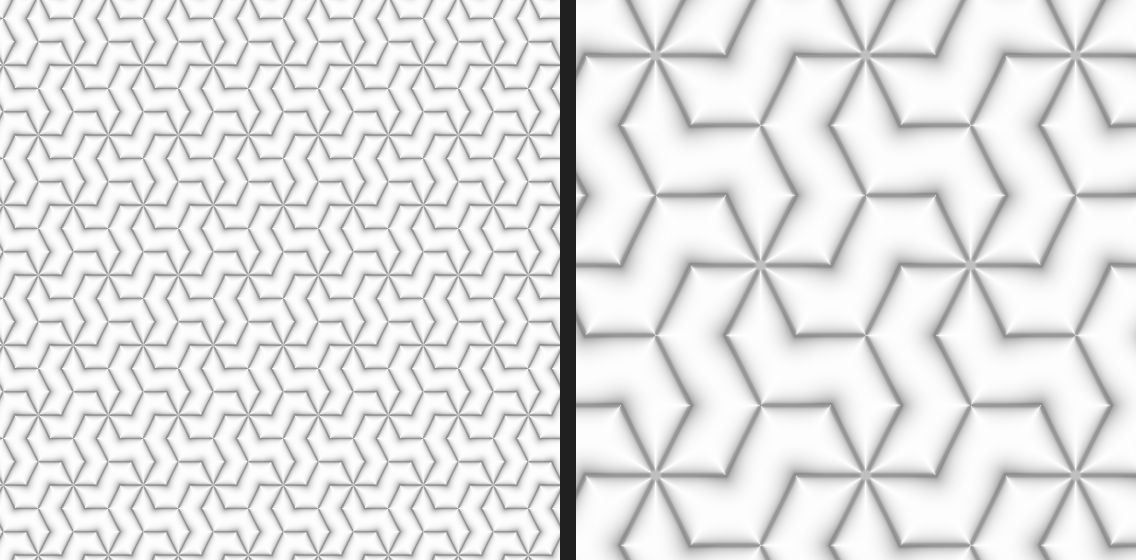
Left, the full canvas; right, a detail of the centre.
Write a three.js fragment shader that draws this pattern.

```glsl
varying vec2 vUv;

#define REPEATS 8.0
#define STAR_OFFSET vec2(0.046, 1.07)
#define PAPER 0.995
#define SHADOW_DEPTH 0.37
#define SHADOW_WIDTH 0.032
#define GROOVE_DEPTH 0.10
#define GROOVE_WIDTH 0.018
#define CORE_LIGHT 0.06
#define BEND_SHADE 0.10
#define BEND_RADIUS 0.09
#define HUB_GREY 0.75
#define HUB_RADIUS 0.026

float segmentDistance(vec2 p, vec2 a, vec2 b) {
  vec2 ab = b - a;
  return length(p - a - ab * clamp(dot(p - a, ab) / dot(ab, ab), 0.0, 1.0));
}

// Keeps the two smallest distances in ascending order.
vec2 nearestTwo(vec2 nearest, float d) {
  return vec2(min(nearest.x, d), min(nearest.y, max(nearest.x, d)));
}

void main() {
  // Lattice coordinates: stars sit three units apart along both axes.
  vec2 cell = vUv * REPEATS - STAR_OFFSET;
  vec2 q = 3.0 * vec2(cell.x - 0.5 * cell.y, cell.y);
  vec2 axisX = vec2(1.0 / 3.0, 0.0);
  vec2 axisY = vec2(1.0 / 6.0, 1.0 / 3.0);

  // Find which of the three strip directions owns this point.
  const float SLACK = 0.0001;
  vec2 local = vec2(0.0);
  for (int turn = 0; turn < 3; turn++) {
    float along = mod(q.y, 3.0);
    // One step along the lattice in y leaves x unchanged modulo three.
    float bend = clamp(along - 1.0, 0.0, 1.0);
    float across = mod(q.x + bend + SLACK, 3.0) - SLACK;
    if (across < 1.0 + SLACK) {
      local = vec2(across - bend, along);
      break;
    }
    q = vec2(q.x + q.y, -q.x);
    vec2 previousX = axisX;
    axisX = axisY;
    axisY -= previousX;
  }

  // Walls of the zigzag tile, split at its convex corners.
  vec2 bendPoint = axisY;
  vec2 elbow = 2.0 * axisY - axisX;
  vec2 tip = 3.0 * axisY;
  vec2 p = local.x * axisX + local.y * axisY;
  vec2 nearest = vec2(9.0);
  float bendDistance = 9.0;
  float hubDistance = 9.0;
  for (int side = 0; side < 2; side++) {
    float bentWall = min(segmentDistance(p, vec2(0.0), bendPoint),
                         segmentDistance(p, bendPoint, elbow));
    nearest = nearestTwo(nearest, bentWall);
    nearest = nearestTwo(nearest, segmentDistance(p, elbow, tip - axisX));
    nearest = nearestTwo(nearest, segmentDistance(p, tip - axisX, tip));
    bendDistance = min(bendDistance, length(p - bendPoint));
    hubDistance = min(hubDistance, length(p));
    p = tip - p; // the other half is a half turn away
  }

  // Soft pillow shading with bright ridges running into the corners.
  float ridge = nearest.x / max(nearest.y, 0.0001);
  float dark = SHADOW_DEPTH * exp(-nearest.x / SHADOW_WIDTH) * (1.0 - ridge * ridge);
  dark += BEND_SHADE * exp(-pow(bendDistance / BEND_RADIUS, 2.0));

  // Groove with a slightly lighter core.
  dark += GROOVE_DEPTH * (1.0 - smoothstep(0.2 * GROOVE_WIDTH, GROOVE_WIDTH, nearest.x));
  dark -= CORE_LIGHT * (1.0 - smoothstep(0.0, 0.4 * GROOVE_WIDTH, nearest.x));

  // Small grey hub where six grooves meet.
  float grey = max(PAPER - dark, 0.56);
  float hub = 1.0 - smoothstep(0.6 * HUB_RADIUS, 1.4 * HUB_RADIUS, hubDistance);
  gl_FragColor = vec4(vec3(mix(grey, HUB_GREY, hub)), 1.0);
}
```
